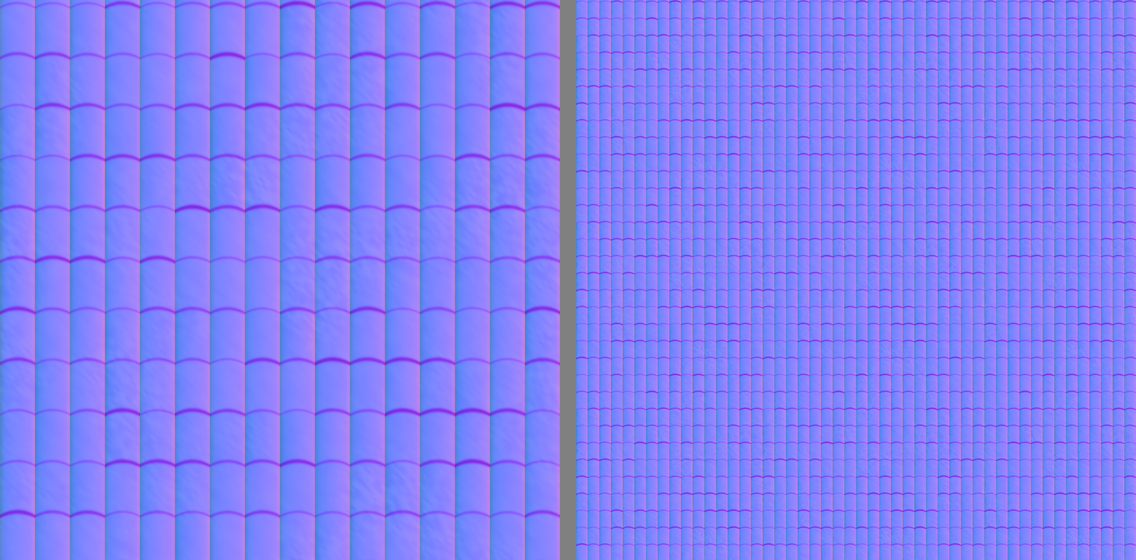
Left, the tile; right, the same tile 3 across and 3 down.
Write a Shadertoy shader that draws this texture map.

```glsl
// Tangent-space normal map of a tiled roof: 16 columns by 11 rows of barrel tiles.
// Each tile is a rounded slope across its width, with creased sides and an arched
// lower lip; hashes vary each tile and wrapping noise adds slanted surface scratches.

const vec2 TILES = vec2(16.0, 11.0);
const float ROW_SHIFT = 0.057;   // lip position, in tile heights
const float ARCH = 0.09;         // drop of the lip from middle to sides

float hash(vec2 cell, float seed) {
    vec3 p = fract(vec3(cell.xyx + seed) * vec3(0.1031, 0.1030, 0.0973));
    p += dot(p, p.yzx + 33.33);
    return fract((p.x + p.y) * p.z);
}

// Value noise in -1..1 whose lattice wraps after "period" cells
float wrapNoise(vec2 p, vec2 period, float seed) {
    vec2 i = floor(p);
    vec2 f = fract(p);
    f = f * f * (3.0 - 2.0 * f);
    vec2 a = mod(i, period);
    vec2 b = mod(i + 1.0, period);
    float low = mix(hash(a, seed), hash(vec2(b.x, a.y), seed), f.x);
    float high = mix(hash(vec2(a.x, b.y), seed), hash(b, seed), f.x);
    return 2.0 * mix(low, high, f.y) - 1.0;
}

float bell(float x, float width) {
    return exp(-x * x / (width * width));
}

// Sideways slope of a barrel; c runs from -1 at the left side to 1 at the right
float barrelSlope(float c, vec2 id) {
    float curve = mix(0.20, 0.33, hash(id, 3.0));
    float tilt = 0.03 + 0.08 * (hash(id, 7.0) - 0.5);
    float left = mix(0.15, 0.50, hash(id, 11.0)) * exp(-(1.0 + c) / 0.13);
    float right = mix(0.25, 0.85, hash(id, 17.0)) * exp(-(1.0 - c) / 0.08);
    return tilt + curve * c - left + right;
}

// Downward slope of the lip; d is the height above the lip line
float lipSlope(float d, float c, vec2 id) {
    float strength = hash(id, 23.0);
    float width = mix(0.027, 0.043, strength) * (1.0 - 0.2 * c * c);
    float offset = 0.012 * (hash(id, 29.0) - 0.5);
    return mix(0.28, 0.95, strength * strength) * bell(d - offset, width);
}

// Slanted scratches, stronger in scattered patches
vec2 scratches(vec2 uv) {
    vec2 slanted = vec2(uv.x + uv.y, uv.x - uv.y);
    vec2 fine = vec2(130.0, 52.0);
    vec2 broad = vec2(46.0, 24.0);
    float patches = smoothstep(-0.3, 0.8, wrapNoise(uv * 9.0, vec2(9.0), 31.0));
    float a = wrapNoise(slanted * fine, fine, 37.0);
    float b = wrapNoise(slanted * broad, broad, 41.0);
    return vec2(0.045 * a, 0.04 * a) * (0.25 + patches) + vec2(0.018, 0.02) * b;
}

void mainImage(out vec4 fragColor, in vec2 fragCoord) {
    vec2 uv = fragCoord / iResolution.xy;
    vec2 grid = uv * TILES;
    float c = 2.0 * fract(grid.x) - 1.0;
    float row = grid.y + ROW_SHIFT + ARCH * c * c;

    // Wrapped identity of the tile body and of the nearest lip
    float lipRow = floor(row + 0.5);
    vec2 bodyId = mod(vec2(floor(grid.x), floor(row)), TILES);
    vec2 lipId = mod(vec2(floor(grid.x), lipRow), TILES);

    // Slopes of barrel, lip and surface wear
    float lip = lipSlope(row - lipRow, c, lipId);
    vec2 slope = vec2(barrelSlope(c, bodyId), 0.04 - lip);
    slope.x *= 1.0 - 0.5 * min(lip, 1.0);
    slope += scratches(uv);

    // Soft crease where neighbouring columns meet
    float pixel = 2.0 * TILES.x / iResolution.x;
    float crease = bell(1.0 - abs(c), max(0.05, pixel));
    slope.x = mix(slope.x, -0.12, 0.55 * crease);

    vec3 normal = normalize(vec3(slope, 1.0));
    vec3 color = 0.5 + 0.5 * normal;
    float leftShade = exp(-(1.0 + c) / 0.14);
    color.b -= 0.13 * crease + 0.09 * leftShade;
    fragColor = vec4(clamp(color, 0.0, 1.0), 1.0);
}
```
